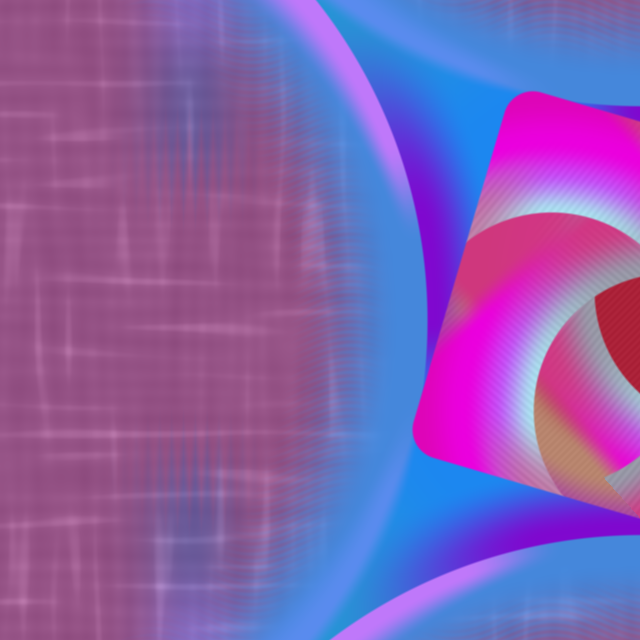
Give the GLSL for this background, as a Shadertoy shader.

```glsl
const float TAU = 6.2831853;
const float DISK_DISTANCE = 1.142;
const float DISK_RADIUS = 0.807;
const vec3 MAUVE = vec3(0.585, 0.325, 0.525);
const vec3 DISK_BLUE = vec3(0.27, 0.53, 0.86);
const vec3 STAR_BLUE = vec3(0.11, 0.53, 0.94);
const vec3 TEAL = vec3(0.15, 0.58, 0.84);
const vec3 PURPLE = vec3(0.50, 0.03, 0.81);
const vec3 ORCHID = vec3(0.75, 0.47, 0.98);
const vec3 PERIWINKLE = vec3(0.37, 0.55, 0.95);

vec2 quarterTurn(vec2 p) { return vec2(-p.y, p.x); }

// Smooth falling step: 1 below a, 0 above b
float fall(float a, float b, float x) { return 1.0 - smoothstep(a, b, x); }

vec2 hashGradient(vec2 cell) {
    float a = fract(sin(dot(cell, vec2(127.1, 311.7))) * 43758.5) * TAU;
    return vec2(cos(a), sin(a));
}

float gradientNoise(vec2 p) {
    vec2 i = floor(p), f = fract(p);
    vec2 w = f * f * f * (f * (f * 6.0 - 15.0) + 10.0);
    vec2 e = vec2(1.0, 0.0);
    float low = mix(dot(hashGradient(i), f), dot(hashGradient(i + e), f - e), w.x);
    float high = mix(dot(hashGradient(i + e.yx), f - e.yx), dot(hashGradient(i + 1.0), f - 1.0), w.x);
    return mix(low, high, w.y);
}

float roundedBox(vec2 p, float halfSize, float radius) {
    vec2 q = abs(p) - halfSize + radius;
    return length(max(q, 0.0)) + min(max(q.x, q.y), 0.0) - radius;
}

// Crossed threads with a few brighter strands
float weave(vec2 p) {
    float warp = gradientNoise(p * vec2(42.0, 4.0));
    float weft = gradientNoise(p * vec2(4.0, 42.0) + 17.0);
    float strands = smoothstep(0.2, 0.6, warp) + smoothstep(0.2, 0.6, weft);
    return 0.035 * (warp + weft) + 0.06 * strands + 0.12 * max(warp, 0.0) * max(weft, 0.0);
}

// Blue rim fading into woven mauve, with two jagged shadows
vec3 diskColor(vec2 uv, float depth, float along) {
    float ripple = sin(TAU * (uv.y * 95.0 + 2.0 * sin(uv.x * 20.0)));
    float rim = depth + 0.012 * ripple * smoothstep(0.05, 0.14, depth);
    vec3 color = mix(DISK_BLUE, MAUVE, smoothstep(0.04, 0.21, rim));

    float height = abs(uv.y - 0.5);
    float tooth = 0.08 * abs(2.0 * fract(uv.x / 0.0185) - 1.0);
    float across = (uv.x - 0.30) / 0.075;
    float shadow = smoothstep(0.12 + tooth, 0.28 + tooth, height) * exp(-across * across);
    vec3 shadowColor = mix(vec3(0.37, 0.36, 0.62), vec3(0.52, 0.42, 0.77), smoothstep(0.35, 0.5, height));
    color = mix(color, shadowColor, 0.8 * shadow);
    color += weave(uv) * smoothstep(0.03, 0.15, depth);

    float width = 0.015 + 0.14 * abs(along);
    float band = fall(0.25 * width, width, depth);
    color = mix(color, ORCHID, band * smoothstep(0.12, 0.28, along));
    return mix(color, PERIWINKLE, 0.8 * band * smoothstep(0.12, 0.28, -along));
}

// Disk on the left of the local frame, with a violet glow outside it
vec3 paintDisk(vec3 color, vec2 p, vec2 uv, float pixel) {
    float depth = DISK_RADIUS - length(p + vec2(DISK_DISTANCE, 0.0));
    float reach = smoothstep(-0.14, 0.0, p.y) * fall(0.15, 0.5, p.y);
    color = mix(color, PURPLE, reach * fall(0.01, 0.12, -depth));
    float soft = pixel + 0.012 * smoothstep(0.1, 0.3, -p.y);
    return mix(color, diskColor(uv, max(depth, 0.0), p.y), smoothstep(-soft, soft, depth));
}

// Petal outside a circular hollow: pale rim, violet, then magenta
vec3 paintPetal(vec3 color, vec2 p, float pixel) {
    float d = length(p - vec2(0.046, -0.141)) - 0.215;
    float side = dot(p, vec2(-0.667, 0.744));
    float along = dot(p, vec2(0.744, 0.667));
    float bottom = dot(p, vec2(-0.282, -0.959));

    vec3 petal = mix(vec3(0.66, 0.87, 0.93), vec3(0.75, 0.35, 0.97), smoothstep(0.0, 0.06, d));
    petal = mix(petal, vec3(0.92, 0.0, 0.87), smoothstep(0.04, 0.11, d));
    petal = mix(petal, vec3(0.87, 0.02, 0.72), smoothstep(0.11, 0.18, d));
    vec3 faded = mix(vec3(0.58, 0.55, 0.60), vec3(0.80, 0.25, 0.45), smoothstep(0.01, 0.08, d));
    petal = mix(petal, faded, 0.85 * smoothstep(-0.2, 0.04, along));
    float dusk = smoothstep(0.19, 0.3, bottom) * fall(0.03, 0.11, d);
    petal = mix(petal, vec3(0.76, 0.40, 0.58), 0.8 * dusk);
    petal += 0.018 * sin(TAU * 105.0 * (along + 0.15 * side)) * fall(0.04, 0.12, d);

    float mask = smoothstep(-pixel, pixel, d) * fall(0.165, 0.21, side);
    return mix(color, petal, mask * step(-0.208, side));
}

vec3 swirlColor(vec2 p, float pixel) {
    float r = length(p);
    vec3 color = mix(vec3(0.67, 0.13, 0.22), vec3(0.72, 0.52, 0.43), smoothstep(0.13, 0.23, r));
    color = mix(color, vec3(0.66, 0.25, 0.65), smoothstep(0.25, 0.32, r));
    color += 0.012 * sin(TAU * 90.0 * (p.x - p.y));
    color = paintPetal(color, -quarterTurn(p), pixel);
    color = paintPetal(color, p, pixel);
    return paintPetal(color, quarterTurn(p), pixel);
}

void mainImage(out vec4 fragColor, in vec2 fragCoord) {
    vec2 uv = fragCoord / iResolution.xy;
    vec2 p = uv - vec2(1.003, 0.499);
    float pixel = 1.5 / iResolution.y;

    // Four-pointed star between the disks
    vec3 color = mix(STAR_BLUE, TEAL, smoothstep(0.38, 0.65, length(p)));
    vec2 turned = -quarterTurn(p);
    for (int i = 0; i < 3; i++) {
        color = paintDisk(color, turned, uv, pixel);
        turned = quarterTurn(turned);
    }

    // Rounded, tilted square of overlapping petals
    vec2 tilted = vec2(dot(p, vec2(0.959, -0.282)), dot(p, vec2(0.282, 0.959)));
    float box = roundedBox(tilted, 0.2975, 0.046);
    color = mix(color, swirlColor(p, pixel), fall(-pixel, pixel, box));
    fragColor = vec4(clamp(color, 0.0, 1.0), 1.0);
}
```
